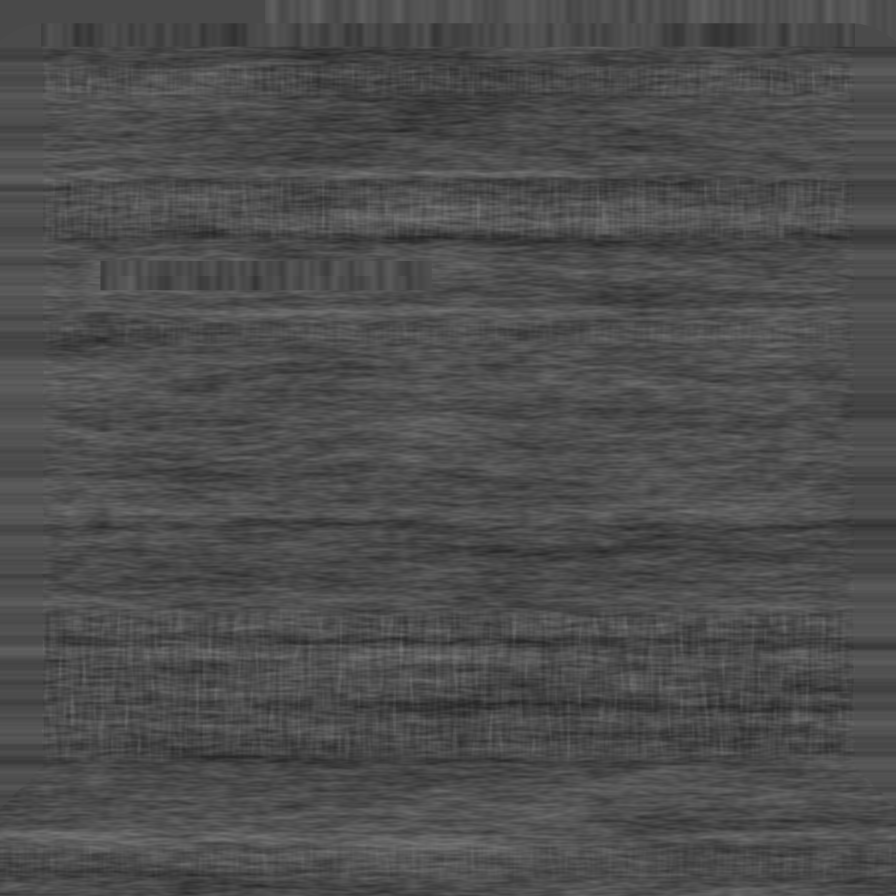
A WebGL 2 fragment shader for this texture:

```glsl
#version 300 es
precision highp float;
// Charcoal wood grain with woven bands, framed by smeared streaks and bars.

uniform vec2 u_resolution;
out vec4 outColor;

const float BASE_GREY = 0.303;
const vec2 PANEL_MIN = vec2(0.048, 0.145);
const vec2 PANEL_MAX = vec2(0.953, 0.948);

// Light (positive) and dark streaks: height, half width, strength
const int STREAK_COUNT = 13;
const vec3 STREAKS[STREAK_COUNT] = vec3[](
    vec3(0.938, 0.005, -0.045), vec3(0.806, 0.005, 0.070),
    vec3(0.796, 0.004, -0.060), vec3(0.760, 0.015, 0.065),
    vec3(0.736, 0.007, -0.060), vec3(0.653, 0.005, 0.065),
    vec3(0.428, 0.008, 0.050), vec3(0.413, 0.005, -0.070),
    vec3(0.284, 0.006, -0.090), vec3(0.268, 0.010, 0.060),
    vec3(0.214, 0.005, -0.075), vec3(0.151, 0.005, -0.065),
    vec3(0.064, 0.008, 0.065));

vec2 gradientAt(vec2 cell) {
    vec3 p = fract(cell.xyx * vec3(0.1031, 0.1030, 0.0973));
    p += dot(p, p.yzx + 33.33);
    float angle = 6.28318 * fract((p.x + p.y) * p.z);
    return vec2(cos(angle), sin(angle));
}

// Gradient noise, roughly -0.7 to 0.7
float noise(vec2 p) {
    vec2 cell = floor(p), f = fract(p);
    vec2 u = f * f * f * (f * (f * 6.0 - 15.0) + 10.0);
    float a = dot(gradientAt(cell), f);
    float b = dot(gradientAt(cell + vec2(1, 0)), f - vec2(1, 0));
    float c = dot(gradientAt(cell + vec2(0, 1)), f - vec2(0, 1));
    float d = dot(gradientAt(cell + vec2(1, 1)), f - vec2(1, 1));
    return mix(mix(a, b, u.x), mix(c, d, u.x), u.y);
}

// Soft-edged interval mask
float span(float v, float lo, float hi, float soft) {
    return smoothstep(lo - soft, lo + soft, v)
         * (1.0 - smoothstep(hi - soft, hi + soft, v));
}

float box(vec2 p, vec2 lo, vec2 hi, float soft) {
    return span(p.x, lo.x, hi.x, soft) * span(p.y, lo.y, hi.y, soft);
}

// Layered fibres, stretched along x and bent into arcs near the middle
float grain(vec2 p, float fineAmount) {
    float arcs = span(p.y, 0.44, 0.60, 0.05);
    float bend = mix(0.010, 0.035, arcs) * noise(p * vec2(3.5, 8.0) + 7.3);
    vec2 q = vec2(p.x, p.y + bend);
    float broad = 0.055 * noise(q * vec2(1.6, 13.0) + 51.6)
                + 0.065 * noise(q * vec2(3.0, 32.0) + 3.1)
                + 0.065 * noise(q * vec2(8.0, 72.0) + 19.7);
    float fibres = 0.050 * noise(q * vec2(20.0, 140.0) + 41.2)
                 + 0.085 * noise(p * vec2(32.0, 235.0) + 63.9)
                 + 0.055 * noise(p * vec2(75.0, 330.0) + 12.8);
    return broad + fineAmount * fibres;
}

float streaks(vec2 p) {
    float sum = 0.0;
    for (int i = 0; i < STREAK_COUNT; i++) {
        vec3 s = STREAKS[i];
        float seed = float(i) * 11.7;
        float drift = 0.010 * noise(vec2(p.x * 4.0 + seed, seed + 0.4))
                    + 0.006 * noise(p * vec2(18.0, 90.0) + seed);
        float d = (p.y - s.x + drift) / s.y;
        float fade = 0.8 + 0.9 * noise(vec2(p.x * 3.0, seed + 5.5));
        sum += s.z * fade * exp(-d * d);
    }
    return sum;
}

// Fine upright threads, confined to a few horizontal bands
float weave(vec2 p) {
    float mask = span(p.y, 0.895, 0.925, 0.012) + span(p.y, 0.735, 0.798, 0.010)
               + 0.5 * span(p.y, 0.617, 0.640, 0.008) + span(p.y, 0.155, 0.315, 0.012)
               + 0.6 * span(p.y, 0.020, 0.055, 0.010);
    float thread = noise(p * vec2(215.0, 24.0) + 87.1);
    float lightThread = smoothstep(0.15, 0.55, noise(p * vec2(150.0, 30.0) + 29.4));
    return mask * (0.060 * thread + 0.045 * lightThread - 0.008);
}

float wood(vec2 p, float fineAmount) {
    return BASE_GREY + grain(p, fineAmount) + streaks(p) + weave(p) * fineAmount;
}

// Upright bars that vary only along x
float bars(float x, float seed) {
    return 0.090 * noise(vec2(x * 30.0, seed)) + 0.110 * noise(vec2(x * 100.0, seed + 9.3));
}

void main() {
    vec2 uv = gl_FragCoord.xy / u_resolution;
    float edge = 0.7 / min(u_resolution.x, u_resolution.y);

    // Side margins repeat the panel's outermost column
    float ragged = 0.003 * noise(uv * vec2(3.0, 160.0));
    float sideDistance = max(PANEL_MIN.x - uv.x, uv.x - PANEL_MAX.x) + ragged;
    float aboveBase = smoothstep(-0.002, 0.002, uv.y - PANEL_MIN.y + sideDistance);
    float margin = smoothstep(-0.001, 0.001, sideDistance) * aboveBase;
    vec2 held = vec2(clamp(uv.x, PANEL_MIN.x, PANEL_MAX.x), uv.y);
    float grey = mix(wood(uv, 1.0), wood(held, 0.45), margin);

    // Barred patch in two rows
    float row = step(0.692, uv.y);
    float patchGrey = 0.285 + 0.012 * row + bars(uv.x, 4.6 + row * 0.3);
    grey = mix(grey, patchGrey, box(uv, vec2(0.112, 0.676), vec2(0.482, 0.709), edge));

    // Lower top strip with sloping corners
    float corner = max(0.05 - uv.x, uv.x - 0.95);
    float stripTop = 0.974 - 8.0 * max(corner, 0.0) * max(corner, 0.0);
    float inStrip = span(uv.x, 0.046, 0.954, edge);
    float stripGrey = mix(0.295, 0.275 + bars(uv.x, 22.4), inStrip);
    grey = mix(grey, stripGrey, smoothstep(-edge, edge, uv.y - PANEL_MAX.y));

    // Upper top strip: plain at the left, barred at the right
    float barred = smoothstep(-edge, edge, uv.x - 0.296);
    float capGrey = mix(0.288, 0.325 + 0.8 * bars(uv.x, 35.8), barred);
    grey = mix(grey, capGrey, smoothstep(-edge, edge, uv.y - stripTop));

    outColor = vec4(vec3(clamp(grey, 0.16, 0.46)), 1.0);
}
```
